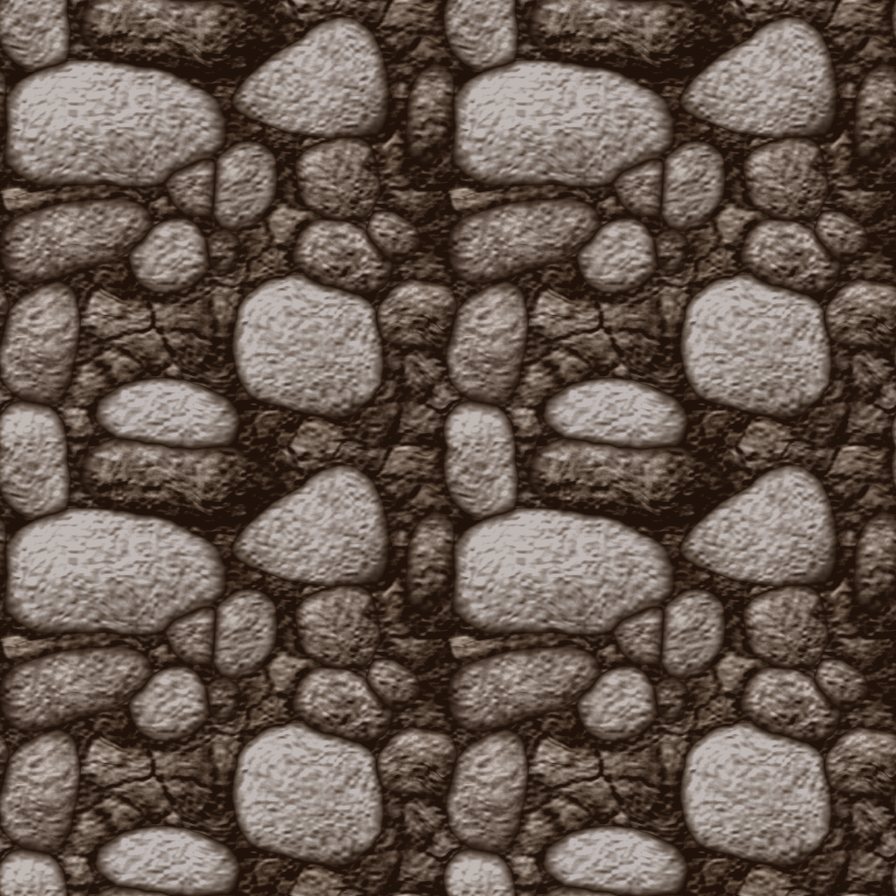
Give the GLSL for this texture, as a three.js fragment shader.

```glsl
#define REPEATS 2.0
#define PEBBLES vec2(9.0, 12.0)
#define GRAIN vec2(80.0, 118.0)
#define WARP 0.046
#define RIM 0.024
#define SHADOW 0.026
#define SWELL 0.004
#define LIGHT vec2(-0.09, 0.22)
#define DARK vec3(0.12, 0.073, 0.045)
#define PALE vec3(0.745, 0.72, 0.715)
#define RUST vec3(1.04, 0.98, 0.91)

varying vec2 vUv;

// Nearest boulder: distance, tone, light; then distance to the runner-up
float nearDist = 9.0;
float nextDist = 9.0;
float nearTone = 0.0;
float nearLight = 0.0;

vec3 hash(vec2 p) {
  vec3 q = fract(p.xyx * vec3(0.1031, 0.1030, 0.0973));
  q += dot(q, q.yxz + 33.33);
  return fract((q.xxy + q.yzz) * q.zyx);
}

// Value noise that wraps after a whole number of cells
float noise(vec2 p, vec2 period) {
  vec2 x = p * period;
  vec2 i = floor(x);
  vec2 f = x - i;
  f = f * f * (3.0 - 2.0 * f);
  vec2 a = mod(i, period);
  vec2 b = mod(i + 1.0, period);
  return mix(mix(hash(a).x, hash(vec2(b.x, a.y)).x, f.x),
             mix(hash(vec2(a.x, b.y)).x, hash(b).x, f.x), f.y);
}

float fbm(vec2 p, vec2 period) {
  float sum = 0.0;
  float weight = 0.53;
  for (int i = 0; i < 4; i++) {
    sum += weight * noise(p, period);
    period *= 2.0;
    weight *= 0.5;
  }
  return sum;
}

// Rounded, tapered boulder on the wrapping tile
void boulder(vec2 p, vec2 center, vec2 radius, float turn, float taper, float tone) {
  vec2 delta = p - center;
  delta -= floor(delta + 0.5);
  float c = cos(turn);
  float s = sin(turn);
  vec2 q = vec2(c * delta.x + s * delta.y, c * delta.y - s * delta.x) / radius;
  q.y /= max(1.0 + taper * q.x, 0.3);
  vec2 k = pow(abs(q) + 0.0001, vec2(2.3));
  float d = (pow(k.x + k.y, 1.0 / 2.3) - 1.0) * min(radius.x, radius.y) - SWELL;
  if (d < nearDist) {
    nextDist = nearDist;
    nearDist = d;
    nearTone = tone;
    nearLight = dot(delta / radius, LIGHT);
  } else {
    nextDist = min(nextDist, d);
  }
}

// Small packed stones: crease width, tone, light
vec3 pebbles(vec2 p) {
  vec2 x = p * PEBBLES;
  vec2 base = floor(x);
  float first = 9.0;
  float second = 9.0;
  vec2 look = vec2(0.0);
  for (int j = -1; j <= 1; j++) {
    for (int i = -1; i <= 1; i++) {
      vec2 cell = base + vec2(float(i), float(j));
      vec3 h = hash(mod(cell, PEBBLES) + 17.0);
      vec2 delta = x - cell - 0.1 - 0.8 * h.xy;
      float d = length(delta);
      second = min(second, max(first, d));
      if (d < first) look = vec2(h.z, dot(delta, LIGHT));
      first = min(first, d);
    }
  }
  return vec3(second - first, look);
}

void main() {
  vec2 p = fract(vUv * REPEATS);
  vec2 bend = vec2(fbm(p, vec2(7.0)), fbm(p + 0.37, vec2(7.0))) - 0.5;
  vec2 w = p + WARP * bend;

  // Pale boulders
  boulder(w, vec2(0.25, 0.72), vec2(0.245, 0.137), -0.03, -0.14, 0.86);
  boulder(w, vec2(0.69, 0.81), vec2(0.178, 0.112), 0.2, 0.58, 0.83);
  boulder(w, vec2(0.065, 0.97), vec2(0.088, 0.125), 0.1, 0.15, 0.8);
  boulder(w, vec2(0.69, 0.227), vec2(0.172, 0.15), -0.1, 0.0, 0.85);
  boulder(w, vec2(0.37, 0.067), vec2(0.148, 0.08), -0.1, 0.15, 0.9);
  boulder(w, vec2(0.54, 0.588), vec2(0.066, 0.095), -0.15, 0.0, 0.72);
  boulder(w, vec2(0.38, 0.427), vec2(0.085, 0.07), 0.5, 0.1, 0.75);
  // Browner boulders
  boulder(w, vec2(0.165, 0.467), vec2(0.17, 0.076), 0.22, -0.15, 0.64);
  boulder(w, vec2(0.755, 0.596), vec2(0.1, 0.09), 0.2, 0.15, 0.53);
  boulder(w, vec2(0.765, 0.422), vec2(0.11, 0.07), -0.25, -0.1, 0.58);
  boulder(w, vec2(0.09, 0.232), vec2(0.086, 0.13), -0.12, 0.2, 0.65);
  boulder(w, vec2(0.94, 0.29), vec2(0.085, 0.076), 0.0, 0.0, 0.46);
  boulder(w, vec2(0.435, 0.588), vec2(0.06, 0.066), 0.3, 0.0, 0.62);
  boulder(w, vec2(0.957, 0.747), vec2(0.045, 0.1), -0.2, 0.0, 0.5);
  boulder(w, vec2(0.4, 0.927), vec2(0.21, 0.09), -0.08, 0.0, 0.36);
  boulder(w, vec2(0.88, 0.472), vec2(0.058, 0.05), -0.4, 0.0, 0.58);
  boulder(w, vec2(0.493, 0.447), vec2(0.036, 0.042), 0.0, 0.0, 0.54);

  // Rough mineral surface with fine raised hatching
  float grain = noise(w, GRAIN) - noise(w + vec2(0.003, -0.006), GRAIN);
  float speck = fbm(p, vec2(54.0, 76.0)) - 0.5;
  float patches = fbm(w, vec2(7.0, 11.0)) - 0.5;
  float strata = abs(fbm(w + 0.08 * bend, vec2(6.0, 17.0)) - 0.5);

  vec3 bed = pebbles(p + 2.0 * WARP * bend);
  float low = mix(0.15, 0.62, bed.y) + 1.6 * bed.z + 0.7 * patches;
  low *= mix(0.6, 1.0, smoothstep(0.0, 0.07, strata));
  low *= mix(0.1, 1.0, smoothstep(0.0, 0.22, bed.x));
  low *= mix(0.05, 1.0, smoothstep(-0.004, SHADOW, nearDist));
  low += 0.45 * grain + 0.6 * speck;

  float rim = min(-nearDist, 0.5 * (nextDist - nearDist));
  float rough = 1.5 - nearTone;
  float high = nearTone + nearLight + rough * (0.7 * patches + 0.75 * speck) + 0.5 * grain;
  high -= 0.4 * (1.0 - smoothstep(0.0, 0.08, strata)) * (1.0 - nearTone);
  high *= mix(0.03, 1.0, sqrt(smoothstep(0.0, RIM, rim)));

  // Tone to colour: shadows turn warmer
  float top = smoothstep(-0.003, 0.003, -nearDist);
  float tone = clamp(mix(low, high, top), 0.0, 1.0);
  vec3 color = mix(DARK, PALE, pow(vec3(tone), vec3(1.0, 1.08, 1.16)));
  color *= mix(RUST, vec3(1.0), clamp(max(top * nearTone, 0.4 + patches), 0.0, 1.0));
  gl_FragColor = vec4(color, 1.0);
}
```
